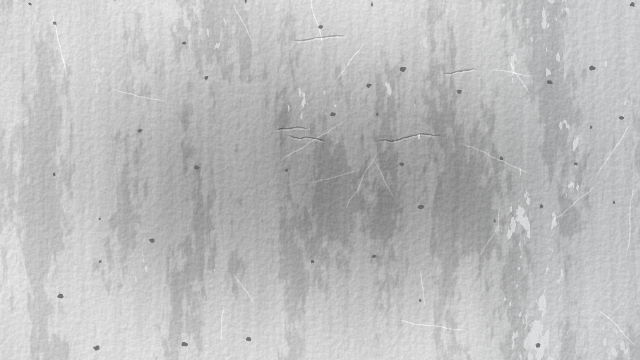
This texture is drawn by a WebGL 2 fragment shader. Its source:

```glsl
#version 300 es
precision highp float;

uniform vec2 u_resolution;
out vec4 fragColor;

const float CENTRE_TONE = 0.615;
const float EDGE_TONE = 0.855;
const float CHIP_TONE = 0.89;
const float PIT_TONE = 0.36;
const float STAIN_DEPTH = 0.075;
const float CLOUD_DEPTH = 0.045;
const float STREAK_DEPTH = 0.035;
const float RELIEF = 0.055;
const float GRAIN = 0.035;
const float PIT_CELL = 0.12;
const float PIT_CHANCE = 0.3;
const int SCRATCHES = 22;
const int CRACKS = 5;

vec2 hash2(vec2 p) {
    vec3 q = fract(p.xyx * vec3(0.1031, 0.1030, 0.0973));
    q += dot(q, q.yzx + 33.33);
    return fract((q.xx + q.yz) * q.zy);
}

vec2 gradientAt(vec2 cell) {
    float a = 6.2832 * hash2(cell).x;
    return vec2(cos(a), sin(a));
}

float noise(vec2 p) {
    vec2 i = floor(p), f = p - i;
    vec2 w = f * f * f * (f * (f * 6.0 - 15.0) + 10.0);
    vec2 e = vec2(1.0, 0.0);
    float low = mix(dot(gradientAt(i), f), dot(gradientAt(i + e.xy), f - e.xy), w.x);
    float high = mix(dot(gradientAt(i + e.yx), f - e.yx), dot(gradientAt(i + e.xx), f - e.xx), w.x);
    return mix(low, high, w.y);
}

float fbm(vec2 p) {
    float sum = 0.0, amp = 1.0;
    for (int i = 0; i < 4; i++) {
        sum += amp * noise(p);
        p = p * 2.03 + 17.3;
        amp *= 0.5;
    }
    return sum;
}

float plasterHeight(vec2 p) {
    return noise(p * vec2(70.0, 60.0)) + 0.6 * noise(p * 125.0 + 9.0);
}

// Offset from a wobbly line: x along it, y across it
vec2 lineFrame(vec2 p, vec2 centre, float angle, float wobble) {
    vec2 d = p - centre;
    float c = cos(angle), s = sin(angle);
    vec2 q = vec2(c * d.x + s * d.y, c * d.y - s * d.x);
    q.y += wobble * fbm(vec2(q.x * 14.0, centre.x * 40.0));
    return q;
}

float stroke(vec2 q, float halfLength, float width) {
    float fade = 1.0 - smoothstep(0.6 * halfLength, halfLength, abs(q.x));
    return fade * (1.0 - smoothstep(0.3 * width, width, abs(q.y)));
}

float pits(vec2 p) {
    vec2 cell = floor(p / PIT_CELL);
    vec2 chance = hash2(cell + 71.0);
    vec2 centre = (cell + 0.2 + 0.6 * hash2(cell + 5.0)) * PIT_CELL;
    float radius = mix(0.003, 0.0085, chance.y * chance.y);
    vec2 d = (p - centre) * vec2(1.0, mix(0.7, 1.3, chance.y));
    float dist = length(d) + 0.004 * noise(p * 130.0);
    return step(chance.x, PIT_CHANCE) * (1.0 - smoothstep(radius - 0.002, radius + 0.002, dist));
}

void main() {
    vec2 uv = gl_FragCoord.xy / u_resolution;
    vec2 p = gl_FragCoord.xy / u_resolution.y;

    // Broad shading, darkest in the middle
    float tone = mix(CENTRE_TONE, EDGE_TONE, smoothstep(0.0, 0.64, length((uv - 0.5) * vec2(1.0, 1.1))));
    float rightSide = smoothstep(0.6, 0.9, uv.x);
    tone -= 0.05 * rightSide;

    // Ragged vertical stains and thin streaks
    float ragged = fbm(p * vec2(48.0, 17.0));
    float stain = fbm(p * vec2(7.0, 1.8) + 3.7) + 0.45 * ragged;
    tone -= STAIN_DEPTH * smoothstep(0.02, 0.3, stain);
    tone += CLOUD_DEPTH * fbm(p * vec2(4.5, 1.3) + 31.0);
    tone += STREAK_DEPTH * fbm(p * vec2(55.0, 3.0) + 12.0);

    // Pale flaked paint, mostly on the right and along the top
    float band = (uv.x - 0.85) / 0.11;
    float region = exp(-band * band) * mix(0.55, 1.0, smoothstep(0.1, 0.4, abs(uv.y - 0.55)));
    region = max(region, 0.65 * smoothstep(0.65, 1.0, uv.y));
    float flake = fbm(p * vec2(9.0, 3.6) + 51.0) + 0.7 * fbm(p * vec2(46.0, 22.0) + 8.0);
    float chip = smoothstep(0.0, 0.14, flake - 0.85 + 0.68 * region);
    tone = mix(tone, CHIP_TONE, 0.75 * chip);

    // Rough plaster lit from the upper left
    float relief = plasterHeight(p) - plasterHeight(p + vec2(-0.003, 0.004));
    tone += RELIEF * relief * (1.0 - 0.6 * chip);
    tone += GRAIN * noise(p * 210.0);

    // Fine pale scratches, denser on the right
    for (int i = 0; i < SCRATCHES; i++) {
        vec2 a = hash2(vec2(float(i), 3.0)), b = hash2(vec2(float(i), 19.0));
        vec2 q = lineFrame(p, vec2(1.78 * sqrt(a.x), a.y), 3.1416 * b.x, 0.006);
        tone += 0.09 * stroke(q, mix(0.03, 0.13, b.y), 0.0028);
    }

    // Short level cracks with a lit lower lip
    for (int i = 0; i < CRACKS; i++) {
        vec2 a = hash2(vec2(float(i), 41.0)), b = hash2(vec2(float(i), 67.0));
        vec2 q = lineFrame(p, vec2(mix(0.8, 1.4, a.x), mix(0.55, 0.98, a.y)), 0.3 * (b.x - 0.5), 0.012);
        float halfLength = mix(0.03, 0.1, b.y);
        tone -= 0.16 * stroke(q, halfLength, 0.003);
        tone += 0.08 * stroke(q + vec2(0.0, 0.004), halfLength, 0.0035);
    }

    tone = mix(tone, PIT_TONE, 0.8 * pits(p));
    vec3 tint = vec3(-0.003, 0.0, 0.004) * rightSide;
    fragColor = vec4(clamp(vec3(tone) + tint, 0.0, 1.0), 1.0);
}
```
